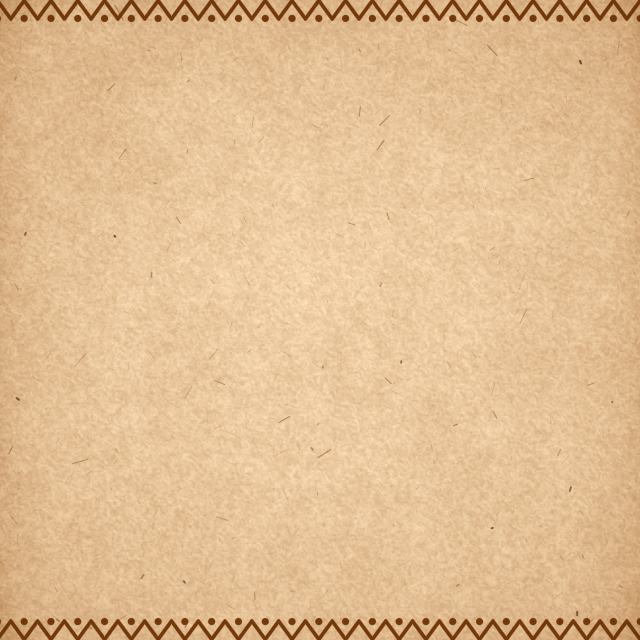
Give the GLSL for this texture, as a Shadertoy shader.

```glsl
// Warm kraft paper with grain, scattered fibres and zigzag-and-dot borders.
#define PERIOD 0.04185
#define PHASE 0.0378
#define BORDER_DEPTH 0.0285
#define STROKE 0.0029
#define DOT_RADIUS 0.0056
#define GRAIN 0.62
#define INK vec3(0.45, 0.22, 0.04)
#define LIGHT vec3(0.965, 0.845, 0.69)
#define DARK vec3(0.77, 0.59, 0.40)
#define FIBRE vec3(0.55, 0.32, 0.14)

// Integer hash giving two values in 0..1.
vec2 hash2(vec2 cell, uint seed) {
    uvec2 v = uvec2(ivec2(cell) + 4096) * 1664525u + 1013904223u + seed * 747796405u;
    v.x += v.y * 1664525u;
    v.y += v.x * 1664525u;
    v ^= v >> 16u;
    v.x += v.y * 1664525u;
    v.y += v.x * 1664525u;
    v ^= v >> 16u;
    return vec2(v & 65535u) / 65535.0;
}

float valueNoise(vec2 p, uint seed) {
    vec2 i = floor(p), f = fract(p);
    f = f * f * (3.0 - 2.0 * f);
    float low = mix(hash2(i, seed).x, hash2(i + vec2(1, 0), seed).x, f.x);
    float high = mix(hash2(i + vec2(0, 1), seed).x, hash2(i + 1.0, seed).x, f.x);
    return mix(low, high, f.y);
}

// Sum of octaves, centred on zero.
float fbm(vec2 p, uint seed) {
    float sum = 0.0, gain = 0.5;
    for (uint i = 0u; i < 4u; i++) {
        sum += gain * (valueNoise(p, seed + i) - 0.5);
        p = mat2(1.6, 1.2, -1.2, 1.6) * p;
        gain *= 0.5;
    }
    return sum;
}

float segment(vec2 p, vec2 a, vec2 b) {
    vec2 ab = b - a;
    return length(p - a - ab * clamp(dot(p - a, ab) / dot(ab, ab), 0.0, 1.0));
}

// One short, mostly upright fibre in a share of the grid cells.
float fibres(vec2 uv, float cells, float share, float maxLength, float width, float aa, uint seed) {
    vec2 cell = floor(uv * cells);
    vec2 place = hash2(cell, seed), shape = hash2(cell, seed + 1u), kind = hash2(cell, seed + 2u);
    vec2 centre = (cell + 0.3 + 0.4 * place) / cells;
    float angle = 1.5708 + (shape.x - 0.5) * 2.6;
    vec2 reach = vec2(cos(angle), sin(angle)) * maxLength * mix(0.12, 1.0, shape.y * shape.y);
    float d = segment(uv, centre - reach, centre + reach) - width * mix(0.6, 1.0, kind.y);
    return step(kind.x, share) * smoothstep(aa, -aa, d) * mix(0.4, 1.0, kind.y);
}

// Distance to the mirrored border; sharp corners come from folding x.
float border(vec2 uv) {
    float x = abs(fract((uv.x - PHASE) / PERIOD + 0.5) - 0.5) * PERIOD;
    float depth = min(uv.y, 1.0 - uv.y);
    vec2 slope = normalize(vec2(BORDER_DEPTH, -0.5 * PERIOD));
    float zigzag = abs(dot(vec2(x, depth - 0.001), slope)) - STROKE;
    zigzag = max(zigzag, depth - BORDER_DEPTH - 0.004);
    float dots = length(vec2(x, depth - BORDER_DEPTH - 0.0003)) - DOT_RADIUS;
    return min(zigzag, dots);
}

void mainImage(out vec4 fragColor, in vec2 fragCoord) {
    vec2 uv = fragCoord / iResolution.xy;
    float aa = 0.75 / iResolution.y;

    // Vignette: pale middle, browner rim and corners.
    vec2 fromMiddle = uv - vec2(0.51, 0.49);
    vec2 toEdge = min(uv, 1.0 - uv);
    float shade = 0.17 + 0.95 * dot(fromMiddle, fromMiddle);
    shade += 0.20 * exp(-toEdge.x / 0.03) + 0.13 * exp(-toEdge.y / 0.04);

    // Broad blotches, then pulp grain bent by a slow warp.
    shade += 0.22 * fbm(uv * 7.0, 11u) + 0.25 * fbm(uv * 32.0, 21u);
    vec2 warp = vec2(valueNoise(uv * 70.0, 31u), valueNoise(uv * 70.0, 32u));
    vec2 pulp = mat2(0.8, 0.6, -0.6, 0.8) * uv * vec2(1.0, 1.1) + warp * 0.009;
    shade += GRAIN * fbm(pulp * vec2(170.0, 215.0), 41u);
    shade += 0.22 * (valueNoise(uv * 330.0, 51u) - 0.5);
    vec3 colour = mix(LIGHT, DARK, shade);

    // Faint hairs, stronger fibres and a few dark specks.
    colour = mix(colour, FIBRE, 0.30 * fibres(uv, 48.0, 0.28, 0.006, 0.0007, aa, 61u));
    colour = mix(colour, FIBRE, 0.65 * fibres(uv, 19.0, 0.20, 0.013, 0.0009, aa, 71u));
    colour = mix(colour, FIBRE * 0.5, 0.85 * fibres(uv, 15.0, 0.08, 0.004, 0.0018, aa, 81u));

    // Printed border lets a little grain through.
    vec3 ink = INK * (1.06 - 0.12 * shade);
    colour = mix(colour, ink, smoothstep(aa, -aa, border(uv)));
    fragColor = vec4(clamp(colour, 0.0, 1.0), 1.0);
}
```
